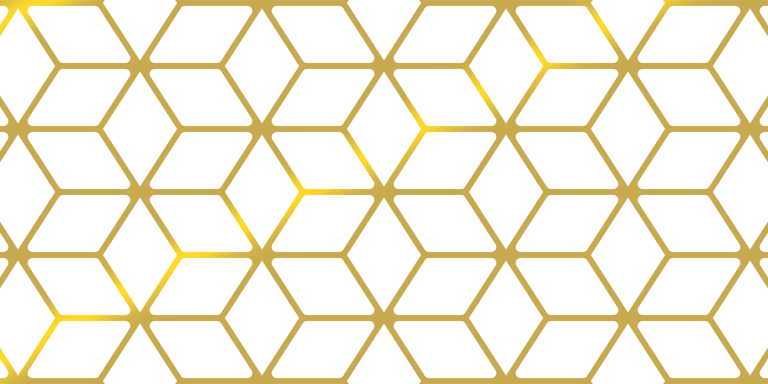
Give the GLSL for this pattern, as a WebGL 2 fragment shader.

```glsl
#version 300 es
precision highp float;
// Gold lattice of rhombi meeting in six-pointed hubs on white.
// The plane is mirror-folded into one quarter cell holding a rounded parallelogram
// between two sharp corners of the upright rhombi; slanting bands add a sheen.

uniform vec2 u_resolution;
out vec4 fragColor;

const vec3 WHITE = vec3(1.0);
const vec3 GOLD = vec3(0.785, 0.663, 0.308);
const vec3 SHINE = vec3(1.0, 0.855, 0.16);

// Lengths are in canvas heights.
const vec2 QUARTER_CELL = vec2(0.3177, 0.1641);
const float HALF_LINE = 0.0078;
const float CORNER_RADIUS = 0.013;

// Mirror-repeats p, so that every quarter cell looks alike.
vec2 mirrorFold(vec2 p, vec2 size) {
    return abs(mod(p + size, 2.0 * size) - size);
}

// Signed distance to a parallelogram; side is half of its slanted edge.
float parallelogram(vec2 p, float halfWidth, vec2 side) {
    p = p.y < 0.0 ? -p : p;
    vec2 w = p - side;
    w.x -= clamp(w.x, -halfWidth, halfWidth);
    vec2 d = vec2(dot(w, w), -w.y);
    float s = p.x * side.y - p.y * side.x;
    p = s < 0.0 ? -p : p;
    vec2 v = p - vec2(halfWidth, 0.0);
    v -= side * clamp(dot(v, side) / dot(side, side), -1.0, 1.0);
    d = min(d, vec2(dot(v, v), halfWidth * side.y - abs(s)));
    return sqrt(d.x) * sign(-d.y);
}

// Signed distance to the open tiles, negative inside them.
float tileDistance(vec2 p, vec2 cell, float halfLine, float radius) {
    vec2 q = mirrorFold(p, cell) - 0.5 * cell;
    vec2 side = cell * vec2(1.0 / 6.0, 0.5);
    float halfWidth = cell.x / 3.0;
    float slant = length(side);

    // Side tiles: inset by line and radius, then grown back round.
    float inset = halfLine + radius;
    float innerWidth = halfWidth - inset * slant / side.y;
    vec2 innerSide = side * (1.0 - inset / side.y);
    float rounded = parallelogram(q, innerWidth, innerSide) - radius;

    // Upright tiles: everything beyond the slanted edges, with sharp tips.
    float beyond = (abs(q.x * side.y - q.y * side.x) - halfWidth * side.y) / slant;
    return min(rounded, halfLine - beyond);
}

// Soft band of light around the given level.
float sheen(float level, float center, float width) {
    float d = (level - center) / width;
    return exp(-d * d);
}

void main() {
    vec2 p = gl_FragCoord.xy / u_resolution.y;
    vec2 middle = 0.5 * u_resolution / u_resolution.y;
    float pixel = 1.0 / u_resolution.y;

    // Metal colour with two diagonal highlights.
    float level = 1.0 - p.y + 0.56 * p.x;
    float light = sheen(level, 0.940, 0.062) + sheen(level, 0.064, 0.055);
    vec3 metal = mix(GOLD, SHINE, min(light, 1.0));

    // Lattice over white.
    float d = tileDistance(p - middle, QUARTER_CELL, HALF_LINE, CORNER_RADIUS);
    float lattice = smoothstep(-0.75 * pixel, 0.75 * pixel, d);
    fragColor = vec4(mix(WHITE, metal, lattice), 1.0);
}
```
